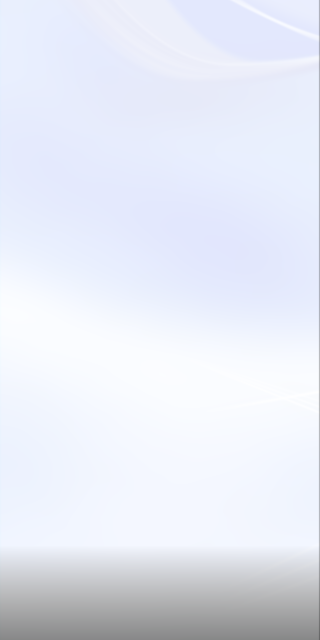
Reproduce this background procedurally as a Shadertoy shader.

```glsl
const vec3 ICE = vec3(0.918, 0.944, 0.995);
const vec3 LAVENDER = vec3(0.880, 0.897, 0.990);
const vec3 PEARL = vec3(0.956, 0.968, 0.999);
const vec3 WHITE = vec3(0.986, 0.992, 1.0);
const vec3 VEIL = vec3(0.930, 0.935, 0.975);
const vec3 HAZE = vec3(0.898, 0.902, 0.965);

// Soft elliptical glow, rotated by angle
float glow(vec2 p, vec2 center, vec2 radius, float angle) {
    float c = cos(angle), s = sin(angle);
    vec2 q = mat2(c, -s, s, c) * (p - center) / radius;
    return exp(-dot(q, q));
}

// Signed distance to a parabola with a separate bend on each side
float arcDistance(vec2 p, vec2 lowest, float leftBend, float rightBend) {
    float x = p.x - lowest.x;
    float bend = x < 0.0 ? leftBend : rightBend;
    float slope = 2.0 * bend * x;
    return (p.y - lowest.y - bend * x * x) / sqrt(1.0 + slope * slope);
}

float strand(float d, float width, float pixel) {
    float w = max(width, pixel * 0.8);
    return exp(-d * d / (w * w));
}

// Straight streak fading in from its start toward its end
float streak(vec2 p, vec2 a, vec2 b, float width, float pixel) {
    vec2 dir = b - a;
    float along = dot(p - a, dir) / dot(dir, dir);
    float d = dot(p - a, vec2(-dir.y, dir.x)) / length(dir);
    return strand(d, width, pixel) * smoothstep(0.0, 0.7, along);
}

float layeredSines(vec2 p) {
    float sum = 0.0, gain = 0.5;
    for (int i = 0; i < 4; i++) {
        sum += gain * sin(p.x + 1.7 * sin(p.y));
        p = mat2(1.2, 1.5, -1.5, 1.2) * p + 1.3;
        gain *= 0.5;
    }
    return sum;
}

vec3 backdrop(vec2 p) {
    vec3 col = mix(ICE, LAVENDER, 0.9 * glow(p, vec2(0.66, 1.25), vec2(0.42, 0.20), -0.4));
    col = mix(col, LAVENDER, 0.55 * glow(p, vec2(0.13, 1.50), vec2(0.30, 0.17), -0.5));
    col = mix(col, LAVENDER, 0.5 * glow(p, vec2(0.30, 1.82), vec2(0.25, 0.16), -0.6));
    col = mix(col, HAZE, 0.55 * glow(p, vec2(0.62, 1.70), vec2(0.38, 0.11), 0.1));

    // Bright sweeping band, with pearl tones below
    float bandY = 0.80 + 0.24 * (1.0 - p.x) * (1.0 - p.x);
    float offset = p.y - bandY;
    col = mix(col, PEARL, 1.0 - smoothstep(-0.05, 0.28, offset));
    float spread = offset > 0.0 ? 0.13 : 0.22;
    col = mix(col, WHITE, 0.9 * exp(-offset * offset / (spread * spread)));
    col = mix(col, ICE, 0.75 * glow(p, vec2(0.0, 0.53), vec2(0.27, 0.26), 0.4));
    col = mix(col, ICE, 0.5 * glow(p, vec2(1.0, 0.48), vec2(0.20, 0.20), 0.0));
    return col + 0.003 * layeredSines(p * vec2(5.0, 8.0));
}

vec3 addVeil(vec3 col, vec2 p, float pixel) {
    float outer = arcDistance(p, vec2(0.62, 1.755), 1.46, 0.38);
    float inner = arcDistance(p, vec2(0.82, 1.805), 2.2, 0.5);
    float inside = smoothstep(-0.02, 0.05, outer);
    float opening = smoothstep(-0.012, 0.018, inner);
    col = mix(col, VEIL, 0.75 * inside * (1.0 - opening));
    col = mix(col, LAVENDER, 0.75 * opening);

    // Fanned silky strands
    for (int i = 0; i < 8; i++) {
        float t = float(i) / 7.0;
        vec2 lowest = mix(vec2(0.62, 1.755), vec2(0.74, 1.805), t);
        float d = arcDistance(p, lowest, 1.46 + 0.08 * sin(9.0 * t), mix(0.38, 0.30, t));
        float strength = 0.22 + 0.16 * sin(float(i) * 2.4);
        strength *= smoothstep(0.16, 0.48, p.x);
        col = mix(col, WHITE, strength * strand(d, 0.005 + 0.006 * (1.0 - t), pixel));
        col = mix(col, HAZE, 0.18 * strand(d + 0.018, 0.012, pixel));
    }

    // Pale ribbons across the upper right corner
    for (int i = 0; i < 3; i++) {
        float k = float(i);
        float d = arcDistance(p, vec2(1.35, 1.83 - 0.012 * k), 0.44 + 0.05 * k, 0.4);
        col = mix(col, WHITE, (0.6 - 0.15 * k) * strand(d, 0.005, pixel));
    }
    float corner = arcDistance(p, vec2(1.35, 1.83), 0.44, 0.4);
    return mix(col, PEARL, 0.4 * smoothstep(0.0, 0.06, corner));
}

void mainImage(out vec4 fragColor, in vec2 fragCoord) {
    vec2 p = fragCoord / iResolution.xy * vec2(1.0, 2.0);
    float pixel = 1.0 / iResolution.x;
    vec3 col = addVeil(backdrop(p), p, pixel);

    // Crossing light streaks
    for (int i = 0; i < 3; i++) {
        float k = float(i);
        float falling = streak(p, vec2(0.50, 0.91), vec2(1.0, 0.71 + 0.018 * k), 0.004, pixel);
        col = mix(col, vec3(1.0), (0.65 - 0.15 * k) * falling);
        float low = streak(p, vec2(0.62, 0.06 + 0.03 * k), vec2(1.0, 0.20 + 0.05 * k), 0.006, pixel);
        col = mix(col, vec3(1.0), 0.25 * low);
    }
    col = mix(col, vec3(1.0), 0.8 * streak(p, vec2(0.60, 0.705), vec2(1.0, 0.776), 0.005, pixel));

    // Grey shade along the foot
    float depth = clamp((0.295 - p.y) / 0.295, 0.0, 1.0);
    col = mix(col, vec3(dot(col, vec3(0.333))), 0.85 * smoothstep(0.0, 0.7, depth));
    col *= 1.0 - 0.455 * pow(depth, 0.9);

    // Thin border on the right, pale rim on the left
    col *= 1.0 - 0.25 * smoothstep(0.9945, 0.9985, p.x);
    col = mix(col, col * vec3(0.985, 1.0, 1.0), 1.0 - smoothstep(0.002, 0.006, p.x));
    fragColor = vec4(clamp(col, 0.0, 1.0), 1.0);
}
```
